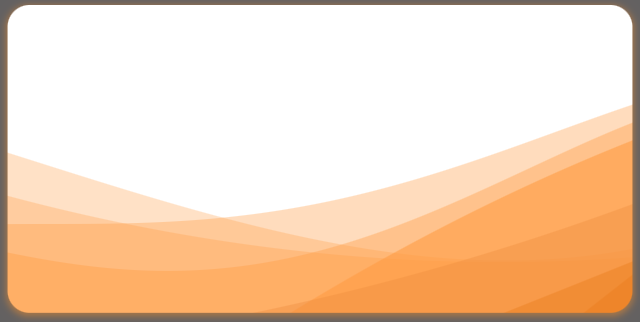
This background is drawn by a Shadertoy shader. Its source:

```glsl
// A white rounded card on grey with a warm glow, crossed by translucent orange hills.
// Each hill fills the area below a polynomial through four evenly spaced heights;
// the card and its glow come from one rounded-box distance function.

#define CARD_HALF_HEIGHT 0.478
#define CARD_SIDE_MARGIN 0.0235
#define CARD_LIFT 0.0065
#define CORNER_RADIUS 0.068
#define GLOW_DROP 0.006
#define GLOW_WIDTH 0.020
#define GLOW_STRENGTH 0.65

const vec3 BACKDROP = vec3(0.39, 0.38, 0.38);
const vec3 GLOW     = vec3(0.76, 0.50, 0.25);
const vec3 APRICOT  = vec3(1.00, 0.61, 0.26);
const vec3 AMBER    = vec3(0.93, 0.55, 0.24);
const vec3 BURNT    = vec3(0.92, 0.50, 0.13);

// Signed distance to a rounded box centred on the origin
float roundedBox(vec2 p, vec2 halfSize, float radius) {
    vec2 q = abs(p) - halfSize + radius;
    return length(max(q, 0.0)) + min(max(q.x, q.y), 0.0) - radius;
}

// Pixel-smooth coverage of the region where d is positive
float coverage(float d) {
    return clamp(0.5 + d / max(fwidth(d), 1e-5), 0.0, 1.0);
}

// Curve through the knots at u = 0, 1, 2, 3; bend adds a quartic term that is zero there
float hillHeight(float u, vec4 knots, float bend) {
    vec3 first = knots.yzw - knots.xyz;
    vec2 second = first.yz - first.xy;
    float third = second.y - second.x;
    float pair = u * (u - 1.0);
    float triple = pair * (u - 2.0);
    return knots.x + first.x * u + second.x * pair / 2.0
         + third * triple / 6.0 + bend * triple * (u - 3.0);
}

// Lay one translucent hill over the colour so far
void addHill(inout vec3 color, vec2 pos, vec4 knots, float bend, vec3 tint, float alpha) {
    float inside = coverage(hillHeight(pos.x, knots, bend) - pos.y);
    color = mix(color, tint, alpha * inside);
}

void mainImage(out vec4 fragColor, in vec2 fragCoord) {
    vec2 p = (fragCoord - 0.5 * iResolution.xy) / iResolution.y;
    vec2 uv = fragCoord / iResolution.xy;
    vec2 pos = vec2((uv.x - 0.0117) * 3.072, uv.y);

    // Backdrop and glow
    vec2 halfSize = vec2(0.5 * iResolution.x / iResolution.y - CARD_SIDE_MARGIN, CARD_HALF_HEIGHT);
    vec2 cardPos = p - vec2(0.0, CARD_LIFT);
    float glowDist = roundedBox(cardPos + vec2(0.0, GLOW_DROP), halfSize, CORNER_RADIUS);
    float falloff = max(glowDist + 0.01, 0.0) / GLOW_WIDTH;
    vec3 surround = mix(BACKDROP, GLOW, GLOW_STRENGTH * exp(-falloff * falloff));

    // Pale hills across the full width
    vec3 card = vec3(1.0);
    addHill(card, pos, vec4(0.526, 0.330, 0.204, 0.227), 0.0, APRICOT, 0.30);
    addHill(card, pos, vec4(0.392, 0.255, 0.191, 0.201), 0.0, APRICOT, 0.30);
    addHill(card, pos, vec4(0.304, 0.322, 0.451, 0.675), -0.008, APRICOT, 0.35);
    addHill(card, pos, vec4(0.216, 0.165, 0.332, 0.619), -0.010, APRICOT, 0.40);

    // Deeper hills rising to the right
    addHill(card, pos, vec4(-0.588, -0.119, 0.265, 0.564), 0.0, APRICOT, 0.60);
    addHill(card, pos, vec4(-0.093, 0.005, 0.157, 0.366), 0.0, AMBER, 0.40);
    addHill(card, pos, vec4(-0.588, -0.327, -0.070, 0.188), 0.0, BURNT, 0.50);
    addHill(card, pos, vec4(-1.379, -0.871, -0.361, 0.147), 0.0, BURNT, 0.55);

    // Card over surround
    float cardMask = coverage(-roundedBox(cardPos, halfSize, CORNER_RADIUS));
    fragColor = vec4(mix(surround, card, cardMask), 1.0);
}
```
